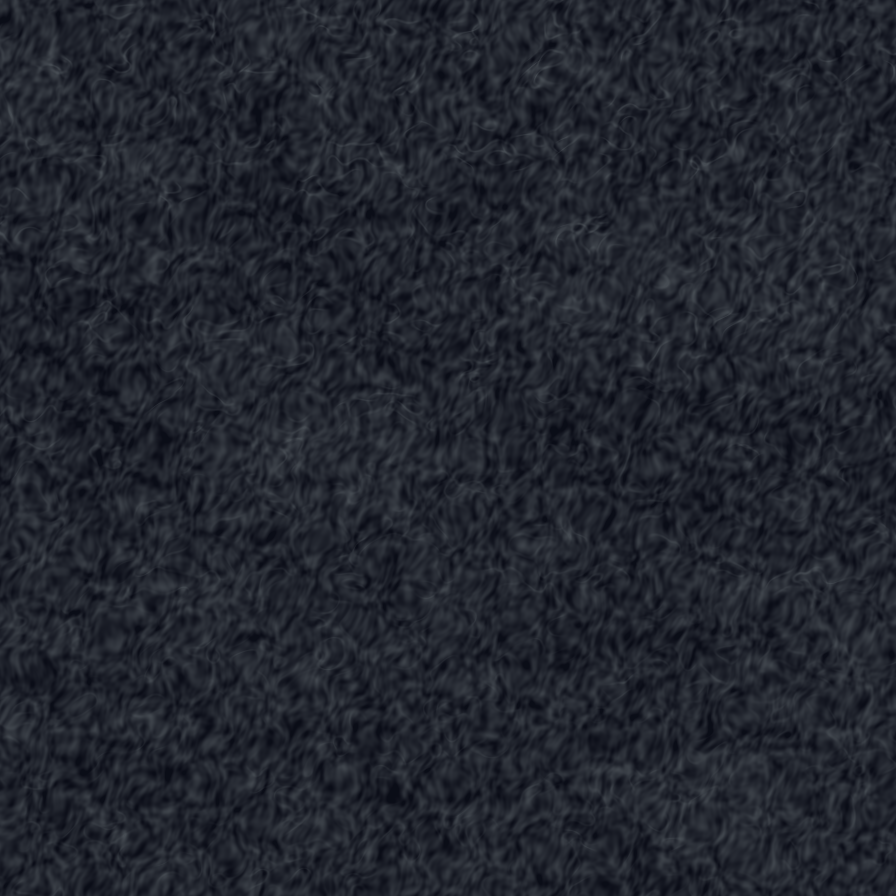
Write a Shadertoy shader that draws this texture.

```glsl
// Dark navy felted wool: fine matted grain, wispy fibres and soft uneven patches.

float hash(vec2 p) {
    return fract(sin(dot(p, vec2(127.1, 311.7))) * 43758.5453);
}

// Slope towards one lattice corner, with a random direction
float slope(vec2 corner, vec2 offset) {
    float angle = 6.2832 * hash(corner);
    return dot(vec2(cos(angle), sin(angle)), offset);
}

float gradientNoise(vec2 p) {
    vec2 i = floor(p), f = fract(p);
    vec2 u = f * f * f * (f * (f * 6.0 - 15.0) + 10.0);
    vec2 e = vec2(1.0, 0.0);
    float low = mix(slope(i, f), slope(i + e.xy, f - e.xy), u.x);
    float high = mix(slope(i + e.yx, f - e.yx), slope(i + e.xx, f - e.xx), u.x);
    return mix(low, high, u.y);
}

// Thin curved strands along the zero lines of noise, broken into short pieces
float fibres(vec2 p, float seed) {
    float strand = smoothstep(0.13, 0.0, abs(gradientNoise(p * vec2(44.0, 50.0) + seed)));
    float patches = smoothstep(0.0, 0.4, gradientNoise(p * 21.0 + seed * 1.7));
    return strand * patches;
}

void mainImage(out vec4 fragColor, in vec2 fragCoord) {
    vec2 uv = fragCoord / iResolution.y;

    // Bend the nap so that its direction wanders
    vec2 bend = vec2(gradientNoise(uv * 24.0 + 3.0), gradientNoise(uv * 24.0 + 41.0));
    vec2 nap = uv + 0.012 * bend;
    nap.x -= 0.22 * nap.y;

    // Matted grain, slightly taller than wide
    float tone = 0.41;
    tone += 0.80 * gradientNoise(nap * vec2(98.0, 68.0) + 7.0);
    tone += 0.48 * gradientNoise(nap * vec2(165.0, 112.0) + 19.0);
    tone += 0.34 * gradientNoise(nap * vec2(46.0, 40.0) + 53.0);

    // Uneven thickness of the cloth
    tone += 0.26 * gradientNoise(uv * vec2(15.0, 19.0) + 11.0);
    tone += 0.22 * gradientNoise(uv * 5.0 + 29.0);

    // Loose fibres, clearer towards the top
    float clarity = mix(0.22, 0.36, smoothstep(0.2, 0.9, uv.y));
    for (int k = 0; k < 2; k++) {
        tone += clarity * fibres(nap, 13.0 + 37.0 * float(k));
    }

    vec3 shadowNavy = vec3(0.06, 0.07, 0.11);
    vec3 fibreGrey = vec3(0.22, 0.24, 0.27);
    fragColor = vec4(mix(shadowNavy, fibreGrey, clamp(tone, -0.12, 1.35)), 1.0);
}
```
